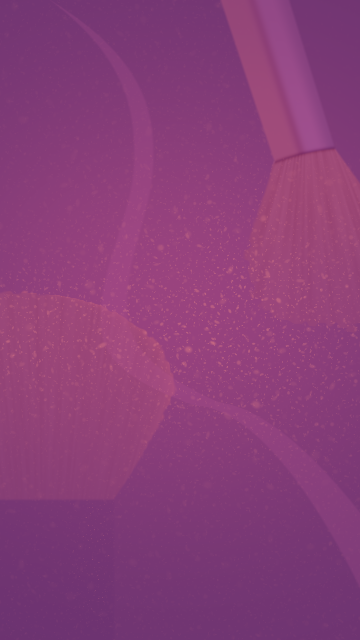
This background is drawn by a Shadertoy shader. Its source:

```glsl
// Two powder brushes, drifting grains and a curved ribbon under a violet haze.

// Lengths are in canvas widths; y runs down from the top edge.
const vec3 HAZE_DARK = vec3(0.420, 0.200, 0.440);
const vec3 HAZE_GLOW = vec3(0.600, 0.262, 0.495);
const vec3 BRISTLE = vec3(0.640, 0.295, 0.455);
const vec3 HANDLE_PINK = vec3(0.635, 0.300, 0.480);
const vec3 HANDLE_SHEEN = vec3(0.630, 0.315, 0.560);
const vec3 HANDLE_SHADE = vec3(0.480, 0.230, 0.470);
const vec3 GRAIN = vec3(0.800, 0.430, 0.510);
const vec3 RIBBON = vec3(0.720, 0.340, 0.580);
const vec2 GLOW_CENTER = vec2(0.475, 0.81);
const vec2 GLOW_RADIUS = vec2(0.78, 0.65);
const float SOFT = 0.005;
const float RIBBON_ALPHA = 0.20;
const int GRAIN_LAYERS = 7;

float hash(vec2 p) {
    vec3 q = fract(p.xyx * 0.1031);
    q += dot(q, q.yzx + 33.33);
    return fract((q.x + q.y) * q.z);
}

float noise(vec2 p) {
    vec2 i = floor(p), f = fract(p);
    f = f * f * (3.0 - 2.0 * f);
    return mix(mix(hash(i), hash(i + vec2(1, 0)), f.x),
               mix(hash(i + vec2(0, 1)), hash(i + vec2(1, 1)), f.x), f.y);
}

float cover(float d) { return smoothstep(-SOFT, SOFT, d); }

float blob(vec2 p, vec2 center, vec2 radius) {
    vec2 q = (p - center) / radius;
    return exp(-dot(q, q));
}

// Edge of the ribbon: x for a given y, through a crest, a trough and a bend.
float ribbonEdge(float y, vec2 crest, vec2 trough, vec2 bend, float endY, vec2 power) {
    float x = mix(crest.x, trough.x, smoothstep(crest.y, trough.y, y));
    x -= (crest.x - 0.139) * pow(max(1.0 - y / crest.y, 0.0), 2.5);
    float rise = clamp((y - trough.y) / (bend.y - trough.y), 0.0, 1.0);
    float run = max((y - bend.y) / (endY - bend.y), 0.0);
    return x + (bend.x - trough.x) * pow(rise, power.x) + (1.0 - bend.x) * pow(run, power.y);
}

// Soft, randomly turned flecks, one per cell of a rotated grid.
float flecks(vec2 p, float scale, float seed) {
    float turn = seed * 1.7 + 0.4;
    vec2 g = mat2(cos(turn), sin(turn), -sin(turn), cos(turn)) * p * scale + 50.0;
    vec2 id = floor(g) + seed * 37.0;
    vec2 q = fract(g) - 0.3 - 0.4 * vec2(hash(id), hash(id + 7.3));
    float a = hash(id + 3.1) * 6.283;
    q = mat2(cos(a), sin(a), -sin(a), cos(a)) * q;
    q.y *= 1.0 + 1.3 * hash(id + 9.7);
    float radius = mix(0.12, 0.28, hash(id + 5.9));
    float strength = hash(id + 13.7);
    return smoothstep(radius, radius * 0.25, length(q)) * strength * strength;
}

vec3 lowerBrush(vec3 col, vec2 p) {
    // Domed head tapering to a straight collar
    float up = clamp((1.076 - p.y) / 0.262, 0.0, 1.0);
    float down = clamp((p.y - 1.076) / 0.308, 0.0, 1.0);
    float side = 0.07 + 0.412 * sqrt(1.0 - up * up) - 0.164 * pow(down, 1.3);
    float rough = (noise(p * 75.0) - 0.5) * 0.018 * (1.0 - down);
    float head = cover(side - p.x + rough) * cover(p.y - 0.814 + rough) * cover(1.388 - p.y);
    float angle = atan(p.x - 0.12, 2.15 - p.y);
    float hair = noise(vec2(angle * 150.0, p.y * 7.0)) - 0.5;
    float fade = mix(0.55, 0.30, smoothstep(0.85, 1.38, p.y));
    col = mix(col, BRISTLE + hair * 0.035, head * fade);
    float rim = exp(-abs(side - p.x) * 45.0) * (1.0 - down);
    col += vec3(0.055, 0.030, 0.005) * rim * head;
    // Collar with a faint speckled side
    float collar = cover(0.317 - p.x) * cover(p.y - 1.388);
    col -= vec3(0.012, 0.007, 0.004) * collar;
    float speckle = flecks(p, 85.0, 11.0) * blob(p, vec2(0.27, 1.52), vec2(0.07, 0.25));
    return mix(col, GRAIN, 0.4 * speckle * collar);
}

vec3 upperBrush(vec3 col, vec2 p) {
    float seam = 0.451 - 0.235 * (p.x - 0.764) - 0.9 * (p.x - 0.764) * max(0.93 - p.x, 0.0);
    // Fan of bristles with a ragged, fading tip
    float tip = clamp((p.y - 0.70) / 0.21, 0.0, 1.0);
    float left = mix(0.764, 0.69, smoothstep(0.40, 0.72, p.y));
    left += 0.29 * (1.0 - pow(1.0 - tip * tip * tip, 0.333));
    float rough = (noise(p * 60.0) - 0.5) * 0.045 * smoothstep(0.5, 0.85, p.y);
    float fan = cover(p.x - left + rough) * cover(0.93 + (p.y - 0.412) * 0.72 - p.x);
    fan *= cover(p.y - seam) * cover(0.908 - p.y + rough);
    float angle = atan(p.x - 0.85, p.y - 0.20);
    float hair = noise(vec2(angle * 55.0, p.y * 5.0)) - 0.5;
    col = mix(col, BRISTLE + hair * 0.05, fan * mix(0.80, 0.36, smoothstep(0.5, 0.88, p.y)));
    // Slanted handle with a lengthwise sheen
    float start = 0.613 + 0.333 * p.y;
    float across = (p.x - start) / (0.19 - 0.024 * p.y);
    float handle = cover(p.x - start) * cover((1.0 - across) * 0.18) * cover(seam - p.y);
    vec3 metal = mix(HANDLE_PINK, HANDLE_SHEEN, smoothstep(0.3, 0.62, across));
    metal = mix(metal, HANDLE_SHADE, 0.55 * smoothstep(0.72, 1.0, across));
    metal -= 0.05 * exp(-pow((across - 0.46) * 14.0, 2.0));
    col = mix(col, metal, handle * mix(0.68, 0.92, smoothstep(0.0, 0.4, p.y)));
    float ring = exp(-pow((p.y - seam) / 0.006, 2.0)) * cover(p.x - 0.764) * cover(0.93 - p.x);
    return col - 0.07 * ring;
}

void mainImage(out vec4 fragColor, in vec2 fragCoord) {
    vec2 p = vec2(fragCoord.x, iResolution.y - fragCoord.y) / iResolution.x;
    vec3 col = mix(HAZE_DARK, HAZE_GLOW, blob(p, GLOW_CENTER, GLOW_RADIUS));
    col = upperBrush(lowerBrush(col, p), p);

    // Powder, densest between the brushes and over the lower head
    float density = 0.07 + 0.62 * blob(p, vec2(0.68, 0.87), vec2(0.36, 0.32))
                  + 0.42 * blob(p, vec2(0.10, 0.93), vec2(0.36, 0.18));
    density *= 1.0 - 0.8 * cover(p.x - 0.613 - 0.333 * p.y) * cover(0.44 - p.y);
    for (int i = 0; i < GRAIN_LAYERS; i++) {
        float layer = float(i);
        col = mix(col, GRAIN, flecks(p, 14.0 + 8.0 * layer, layer + 1.0) * density);
    }

    // Ribbon between its two edges
    float inner = ribbonEdge(p.y, vec2(0.373, 0.44), vec2(0.280, 0.88), vec2(0.544, 1.127), 1.632, vec2(2.69, 0.553));
    float outer = ribbonEdge(p.y, vec2(0.426, 0.44), vec2(0.352, 0.845), vec2(0.613, 1.120), 1.424, vec2(2.4, 0.62));
    float band = cover(p.x - inner) * cover(outer - p.x);
    fragColor = vec4(mix(col, RIBBON, band * RIBBON_ALPHA), 1.0);
}
```
